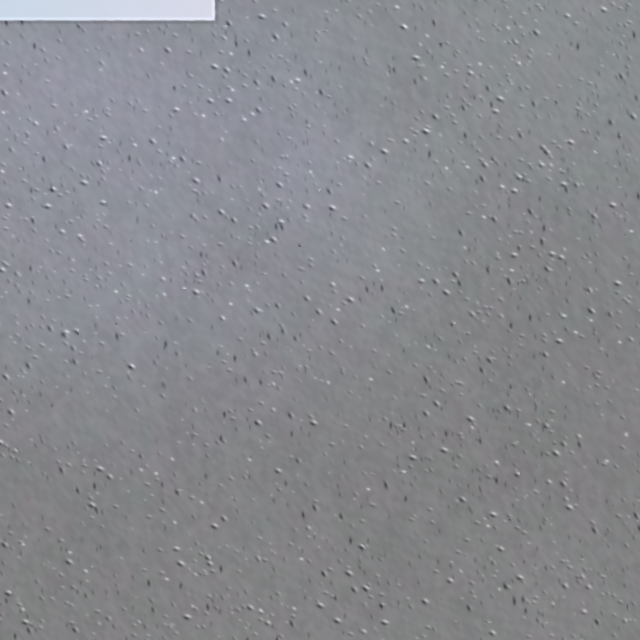
This texture is drawn by a WebGL 2 fragment shader. Its source:

```glsl
#version 300 es
precision highp float;

uniform vec2 u_resolution;
out vec4 fragColor;

float hash(vec2 p) {
    return fract(sin(dot(p, vec2(127.1, 311.7))) * 43758.5453);
}

vec2 hash2(vec2 p) {
    return vec2(hash(p), hash(p + 57.3));
}

float valueNoise(vec2 p) {
    vec2 cell = floor(p);
    vec2 f = fract(p);
    f = f * f * (3.0 - 2.0 * f);
    float low = mix(hash(cell), hash(cell + vec2(1.0, 0.0)), f.x);
    float high = mix(hash(cell + vec2(0.0, 1.0)), hash(cell + vec2(1.0, 1.0)), f.x);
    return mix(low, high, f.y);
}

float fbm(vec2 p) {
    float sum = 0.0;
    float amplitude = 0.5;
    for (int i = 0; i < 4; i++) {
        sum += amplitude * valueNoise(p);
        p = p * 2.03 + 17.7;
        amplitude *= 0.5;
    }
    return sum / 0.9375;
}

vec2 rotate(vec2 p, float angle) {
    float c = cos(angle);
    float s = sin(angle);
    return vec2(c * p.x + s * p.y, c * p.y - s * p.x);
}

float softBlob(vec2 p, vec2 radius) {
    vec2 q = p / radius;
    return exp(-dot(q, q));
}

// Scattered pits: a bright glint with a dark shadow beside it
float specks(vec2 uv, float cells, float density, float size, float seed) {
    vec2 p = uv * cells;
    vec2 home = floor(p);
    float sum = 0.0;
    for (int y = -1; y <= 1; y++) {
        for (int x = -1; x <= 1; x++) {
            vec2 id = home + vec2(x, y);
            vec2 key = id + seed;
            float present = step(hash(key + 3.1), density);
            vec2 kind = hash2(key + 11.9);
            vec2 offset = (p - id - hash2(key)) / cells;
            vec2 local = rotate(offset, -0.95 + 1.3 * (kind.x - 0.5));
            vec2 radius = size * vec2(1.0 + 0.7 * kind.y, 0.75);
            vec2 shift = size * vec2(0.5, 1.5);
            float light = softBlob(local - shift * 0.5, radius) * smoothstep(0.15, 0.9, kind.x);
            float dark = softBlob(local + shift * 0.5, radius) * smoothstep(0.1, 0.8, kind.y);
            sum += present * (light - 0.85 * dark);
        }
    }
    return sum;
}

// Grey ground with a cool, cloudy sheen toward the upper left
vec3 ground(vec2 uv) {
    vec3 warmGrey = vec3(0.508, 0.508, 0.513);
    vec3 coolGrey = vec3(0.535, 0.548, 0.561);
    vec3 blueSheen = vec3(0.585, 0.595, 0.645);
    float cloud = fbm(uv * 4.0 + 2.6) - 0.5;
    float height = smoothstep(0.2, 1.0, uv.y + 0.25 * cloud);
    float sheen = 0.85 * softBlob(uv - vec2(0.1, 0.86), vec2(0.34, 0.3));
    sheen += 0.6 * softBlob(uv - vec2(0.42, 0.77), vec2(0.17, 0.24));
    sheen += 0.45 * softBlob(uv - vec2(0.22, 0.46), vec2(0.26, 0.18));
    sheen = clamp(sheen * (1.0 + 0.9 * cloud), 0.0, 1.0);
    vec3 colour = mix(mix(warmGrey, coolGrey, height), blueSheen, sheen);
    return colour + 0.035 * cloud;
}

// Faint diagonal grain with slight colour blotches
vec3 grain(vec2 uv) {
    vec2 slanted = rotate(uv, -0.9);
    float fine = valueNoise(slanted * vec2(95.0, 170.0)) - 0.5;
    float coarse = valueNoise(slanted * vec2(45.0, 80.0) + 31.0) - 0.5;
    float tint = fbm(uv * 22.0 + 9.0) - 0.5;
    return vec3(0.038 * fine + 0.018 * coarse) + tint * vec3(0.025, -0.012, 0.012);
}

// Pale corner panel with a bright rim and a thin outer shadow
vec3 addPanel(vec3 colour, vec2 uv, float pixel) {
    vec2 corner = vec2(0.336, 0.968);
    float edge = max(uv.x - corner.x, corner.y - uv.y);
    float blur = max(0.0016, pixel);
    float wobble = 0.0012 * (valueNoise(uv * 170.0) - 0.5);
    float inside = 1.0 - smoothstep(-blur, blur, edge + wobble);
    float rim = exp(-pow((edge + 0.003) / 0.0022, 2.0));
    float shadow = exp(-pow((edge - 0.003) / 0.0025, 2.0));
    vec3 panel = mix(vec3(0.79, 0.845, 0.905), vec3(0.85, 0.855, 0.915), uv.x / corner.x);
    panel += 0.015 * (fbm(uv * 30.0) - 0.5) + 0.065 * rim;
    return mix(colour - 0.07 * shadow, panel, inside);
}

void main() {
    vec2 uv = gl_FragCoord.xy / u_resolution;
    float pixel = 1.0 / min(u_resolution.x, u_resolution.y);
    float cluster = smoothstep(0.3, 0.7, fbm(uv * 9.0 + 40.0));
    vec3 colour = ground(uv) + grain(uv);
    colour += 0.24 * specks(uv, 48.0, 0.1 + 0.22 * cluster, 0.0031, 5.0);
    colour += 0.10 * specks(uv, 85.0, 0.16 + 0.24 * cluster, 0.0026, 71.0);
    colour = addPanel(colour, uv, pixel);
    fragColor = vec4(clamp(colour, 0.0, 1.0), 1.0);
}
```
